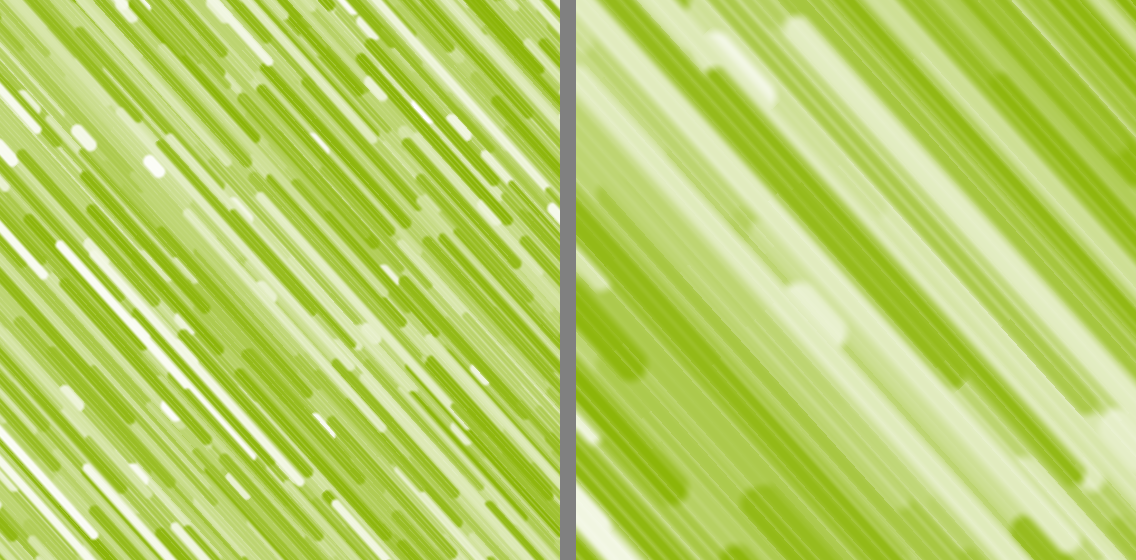
Left, the full canvas; right, a detail of the centre.
Reproduce this pattern procedurally as a Shadertoy shader.

```glsl
float hash(vec2 p) {
    return fract(sin(dot(p, vec2(127.1, 311.7))) * 43758.5453);
}

// Soft round-ended strokes in shifted lanes: x = coverage, y = random shade.
// cell = (length, lane spacing), share = fraction of cells that are filled.
vec2 strokes(vec2 p, vec2 cell, float radius, float share, float seed) {
    float lane = floor(p.y / cell.y);
    float along = p.x / cell.x + 9.0 * hash(vec2(lane, seed));
    vec2 id = vec2(floor(along), lane) + seed;

    float halfLength = cell.x * mix(0.36, 0.5, hash(id + 3.7));
    float jitter = (hash(id + 5.3) - 0.5) * (cell.y - 2.0 * radius);
    vec2 q = vec2((fract(along) - 0.5) * cell.x,
                  p.y - (lane + 0.5) * cell.y - jitter);

    float d = length(vec2(max(abs(q.x) - halfLength + radius, 0.0), q.y)) - radius;
    float coverage = smoothstep(0.004, -0.004, d) * step(hash(id), share);
    return vec2(coverage, hash(id + 7.9));
}

// Paint one layer of strokes with shades between two tones.
float paint(float tone, vec2 layer, float low, float high) {
    return mix(tone, mix(low, high, layer.y), layer.x);
}

void mainImage(out vec4 fragColor, in vec2 fragCoord) {
    vec2 uv = fragCoord / iResolution.y;

    // x runs down the slope, y across it
    vec2 p = vec2(dot(uv, vec2(0.67, -0.74)), dot(uv, vec2(0.74, 0.67)));
    float paleBand = exp(-pow((p.y - 0.69) / 0.1, 2.0));

    // Striped ground; tone 0 is pure green, 1 is white
    float tone = 0.42;
    tone = paint(tone, strokes(p, vec2(0.70, 0.0230), 0.0110, 0.95, 1.0), 0.18, 0.70);
    tone = paint(tone, strokes(p, vec2(0.45, 0.0150), 0.0070, 0.60, 2.0), 0.16, 0.68);

    // Short white dashes, partly covered by the strokes after them
    tone = paint(tone, strokes(p, vec2(0.060, 0.030), 0.0115, 0.06, 5.0), 0.75, 1.00);

    // Evenly spread dark strokes, sparser in the pale band
    float darkShare = 0.84 - 0.2 * paleBand;
    tone = paint(tone, strokes(p, vec2(0.42, 0.0330), 0.0098, darkShare, 3.0), 0.00, 0.12);

    // Long pale streaks and a few thin dark ones
    float streakTop = 0.95 - 0.15 * paleBand;
    tone = paint(tone, strokes(p, vec2(0.65, 0.0480), 0.0080, 0.72, 4.0), 0.56, streakTop);
    tone = paint(tone, strokes(p, vec2(0.35, 0.0210), 0.0065, 0.13, 6.0), 0.00, 0.24);

    // Fine pale hairlines of uneven strength
    float hairLane = p.y / 0.0075;
    float lane = floor(hairLane);
    float strength = hash(vec2(lane, floor(p.x / 0.4 + hash(vec2(lane, 8.0)))));
    float hairline = smoothstep(0.15, 0.5, abs(fract(hairLane) - 0.5));
    tone += (1.0 - tone) * hairline * mix(0.02, 0.22, strength);

    fragColor = vec4(mix(vec3(0.55, 0.71, 0.03), vec3(1.0), tone), 1.0);
}
```
